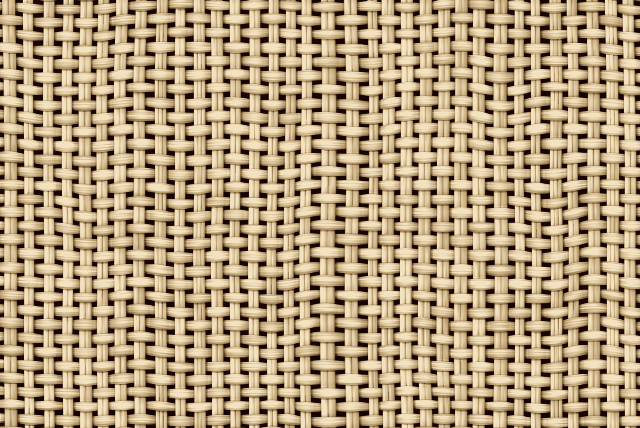
Give the GLSL for this texture, as a Shadertoy shader.

```glsl
// Plain-weave cane webbing: paired upright reeds crossed by ribbed flat strands over dark gaps.

const float COLUMNS = 34.0;
const float ROWS = 31.0;
const float PI = 3.14159265;

const vec3 GAP = vec3(0.09, 0.02, 0.01);
const vec3 BROWN = vec3(0.27, 0.18, 0.11);
const vec3 OLIVE = vec3(0.49, 0.39, 0.24);
const vec3 TAN = vec3(0.66, 0.55, 0.37);
const vec3 STRAW = vec3(0.81, 0.71, 0.54);
const vec3 CREAM = vec3(0.95, 0.885, 0.75);

float hash(vec2 p) {
    return fract(sin(dot(p, vec2(127.1, 311.7))) * 43758.5453);
}

float noise(vec2 p) {
    vec2 i = floor(p), f = fract(p);
    f = f * f * (3.0 - 2.0 * f);
    return mix(mix(hash(i), hash(i + vec2(1, 0)), f.x),
               mix(hash(i + vec2(0, 1)), hash(i + vec2(1, 1)), f.x), f.y);
}

// Signed variation in -1..1 for one strand or crossing
float vary(vec2 id, float seed) {
    return 2.0 * hash(id + seed) - 1.0;
}

// Maps a light level in 0..1 to a cane colour
vec3 caneColor(float light) {
    float k = clamp(light, 0.0, 1.0) * 4.0;
    vec3 c = mix(BROWN, OLIVE, clamp(k, 0.0, 1.0));
    c = mix(c, TAN, clamp(k - 1.0, 0.0, 1.0));
    c = mix(c, STRAW, clamp(k - 2.0, 0.0, 1.0));
    return mix(c, CREAM, clamp(k - 3.0, 0.0, 1.0));
}

// Coverage of a band of given half width, antialiased over one pixel
float band(float d, float halfWidth, float pixel) {
    return 1.0 - smoothstep(-0.6 * pixel, 0.6 * pixel, abs(d) - halfWidth);
}

// Soft contact shadow beside a band: 0 at its edge, 1 in full light
float contactLight(float d, float halfWidth) {
    return smoothstep(-0.06, 0.15, abs(d) - halfWidth);
}

// Position across one of n round reeds, -1..1
float reed(float across, float n) {
    return fract((0.5 * across + 0.5) * n) * 2.0 - 1.0;
}

// Upright strand made of n rounded reeds
float uprightLight(float across, float lift, float n, float grain) {
    float r = reed(clamp(across, -0.999, 0.999), n);
    float groove = pow(abs(r), 4.0);
    return 0.86 + 0.1 * lift - 0.36 * groove - 0.14 * across - 0.1 * r + 0.24 * (grain - 0.5);
}

// Flat cross strand with fine ribs, lit from above
float crossLight(float across, float lift, float grain) {
    float tilt = across - 0.2;
    float ribs = 0.05 * cos(across * PI * 4.0);
    return 0.84 + 0.22 * lift - 0.34 * tilt * tilt + ribs + 0.34 * (grain - 0.5);
}

// Weave coordinates: uneven column spacing, gently wavering rows
vec2 weaveSpace(vec2 uv) {
    float bulge = (uv.x - 0.53) / 0.07;
    float u = uv.x * COLUMNS - 0.55 * bulge * exp(-bulge * bulge);
    u += 0.16 * (noise(uv * vec2(9.0, 5.0)) - 0.5);
    float v = uv.y * ROWS + 0.5 * (noise(uv * vec2(14.0, 4.0)) - 0.5);
    return vec2(u, v);
}

void mainImage(out vec4 fragColor, in vec2 fragCoord) {
    vec2 uv = fragCoord / iResolution.xy;
    vec2 pixel = vec2(COLUMNS, ROWS) / iResolution.xy;
    vec2 weave = weaveSpace(uv);
    vec2 cell = floor(weave);
    vec2 local = weave - cell - 0.5;
    vec2 column = vec2(cell.x, 0.0), row = vec2(0.0, cell.y);

    // Alternating over and under; lift meets zero at every cell border
    float side = mod(cell.x + cell.y, 2.0) * 2.0 - 1.0;
    float crossLift = side * cos(PI * local.x);
    float uprightLift = -side * cos(PI * local.y);

    // Strand placement and thickness
    float dx = local.x - 0.1 * vary(column, 3.7);
    float dy = local.y - 0.05 * vary(row, 8.3) - 0.03 * vary(cell, 5.1) * cos(PI * local.x);
    float uprightHalf = 0.31 + 0.055 * vary(column, 11.9);
    float crossHalf = 0.335 + 0.025 * vary(row, 17.3) + 0.04 * crossLift;
    float reeds = hash(column + 23.1) > 0.85 ? 3.0 : 2.0;

    // Long grain and uneven colour of each strand
    float uprightGrain = noise(vec2(weave.x * 11.0, weave.y * 0.9));
    float crossGrain = noise(vec2(weave.x * 0.9, weave.y * 10.0 + 40.0));
    float tint = 0.06 * vary(cell, 29.7);
    float upright = uprightLight(dx / uprightHalf, uprightLift, reeds, uprightGrain)
                  + tint + 0.06 * vary(column, 31.3);
    float across = crossLight(dy / crossHalf, crossLift, crossGrain)
                 + tint + 0.04 * vary(row, 37.9);

    // The lower strand takes a shadow from the upper one, longer below and to the right
    if (side > 0.0) upright -= 0.5 * (1.0 - contactLight(dy + 0.04, crossHalf));
    else across -= 0.5 * (1.0 - contactLight(dx - 0.04, uprightHalf));

    // Layering
    float uprightMask = band(dx, uprightHalf, pixel.x);
    float crossMask = band(dy, crossHalf, pixel.y);
    vec3 uprightColor = caneColor(upright), crossColor = caneColor(across);
    vec3 color = GAP;
    if (side > 0.0) {
        color = mix(color, uprightColor, uprightMask);
        color = mix(color, crossColor, crossMask);
    } else {
        color = mix(color, crossColor, crossMask);
        color = mix(color, uprightColor, uprightMask);
    }
    fragColor = vec4(color, 1.0);
}
```
